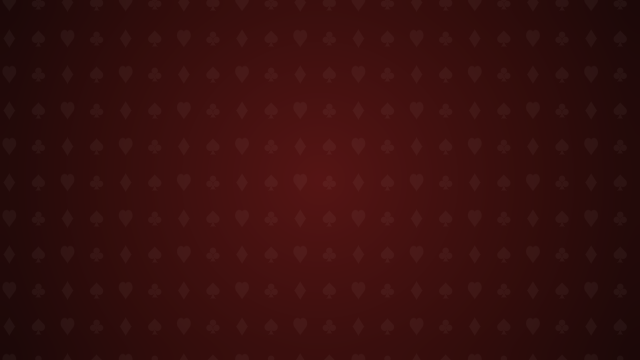
Reproduce this pattern procedurally as a Shadertoy shader.

```glsl
// Dark red card-table cloth: faint hearts, clubs, diamonds and spades on a grid,
// over a radial glow. Suits are distance functions picked by the wrapped cell
// index; the glow flattens at the borders so that the canvas tiles smoothly.

const vec2 GRID = vec2(22.0, 10.0);        // suits across and down
const vec2 GRID_OFFSET = vec2(0.32, -0.07); // in cells
const float SUIT_SIZE = 0.0245;            // half height, in canvas heights
const float SUIT_OPACITY = 0.04;
const vec3 SUIT_COLOR = vec3(1.0, 0.95, 0.93);
const vec3 GLOW_CENTER = vec3(0.335, 0.08, 0.078);
const vec3 GLOW_MIDDLE = vec3(0.2, 0.05, 0.045);
const vec3 GLOW_EDGE = vec3(0.1, 0.03, 0.03);
const float MIDDLE_RADIUS = 0.6;
const float EDGE_RADIUS = 1.02;
const float BORDER_SOFTNESS = 0.06;

// Heart with its tip at the origin and its lobes up to y = 1.1
float heartBase(vec2 p) {
    p.x = abs(p.x);
    if (p.x + p.y > 1.0) return length(p - vec2(0.25, 0.75)) - sqrt(2.0) / 4.0;
    vec2 toNotch = p - vec2(0.0, 1.0);
    vec2 toSide = p - 0.5 * max(p.x + p.y, 0.0);
    return sqrt(min(dot(toNotch, toNotch), dot(toSide, toSide))) * sign(p.x - p.y);
}

float heart(vec2 p) {
    const vec2 stretch = vec2(1.29, 1.76);
    return heartBase((p + vec2(0.0, 0.97)) / stretch) * stretch.x;
}

// Stem that flares towards its foot
float stem(vec2 p, float top, float foot) {
    float t = clamp((top - p.y) / (top - foot), 0.0, 1.0);
    float side = abs(p.x) - mix(0.06, 0.3, t * t * t);
    return max(side, max(p.y - top, foot - p.y));
}

float spade(vec2 p) {
    const vec2 stretch = vec2(1.24, 1.27);
    float blade = heartBase(vec2(p.x, 0.9 - p.y) / stretch) * stretch.x;
    return min(blade, stem(p, 0.0, -0.9));
}

float club(vec2 p) {
    float topLeaf = length(p - vec2(0.0, 0.42)) - 0.36;
    float sideLeaf = length(vec2(abs(p.x), p.y) - vec2(0.39, -0.15)) - 0.36;
    return min(min(topLeaf, sideLeaf), stem(p, 0.3, -0.78));
}

float diamond(vec2 p) {
    const vec2 halfSize = vec2(0.65, 1.03);
    vec2 q = abs(p) / halfSize;
    return (q.x + q.y - 1.0) / length(1.0 / halfSize);
}

float suitDistance(float suit, vec2 p) {
    if (suit < 0.5) return heart(p);
    if (suit < 1.5) return club(p);
    if (suit < 2.5) return diamond(p);
    return spade(p);
}

vec3 glow(vec2 uv, float aspect) {
    // Ease the slope to zero at the borders to avoid a crease between tiles
    vec2 halfSize = 0.5 * vec2(aspect, 1.0);
    vec2 p = abs(uv - 0.5) * vec2(aspect, 1.0);
    vec2 excess = max(p - halfSize + BORDER_SOFTNESS, 0.0);
    p -= excess * excess / (2.0 * BORDER_SOFTNESS);

    float r = length(p);
    vec3 inner = mix(GLOW_CENTER, GLOW_MIDDLE, min(r / MIDDLE_RADIUS, 1.0));
    float outer = clamp((r - MIDDLE_RADIUS) / (EDGE_RADIUS - MIDDLE_RADIUS), 0.0, 1.0);
    return mix(inner, GLOW_EDGE, outer);
}

void mainImage(out vec4 fragColor, in vec2 fragCoord) {
    vec2 uv = fragCoord / iResolution.xy;
    float aspect = iResolution.x / iResolution.y;

    // Cell index and position around the cell's center
    vec2 g = uv * GRID - GRID_OFFSET;
    vec2 cell = floor(g + 0.5);
    vec2 p = (g - cell) * vec2(aspect, 1.0) / (GRID * SUIT_SIZE);
    cell = mod(cell, GRID);

    // Suits cycle along a row and shift by two from row to row
    float suit = mod(cell.x + 2.0 * cell.y, 4.0);
    float blur = 0.7 / (iResolution.y * SUIT_SIZE);
    float mask = 1.0 - smoothstep(-blur, blur, suitDistance(suit, p));

    vec3 color = mix(glow(uv, aspect), SUIT_COLOR, SUIT_OPACITY * mask);
    fragColor = vec4(color, 1.0);
}
```
